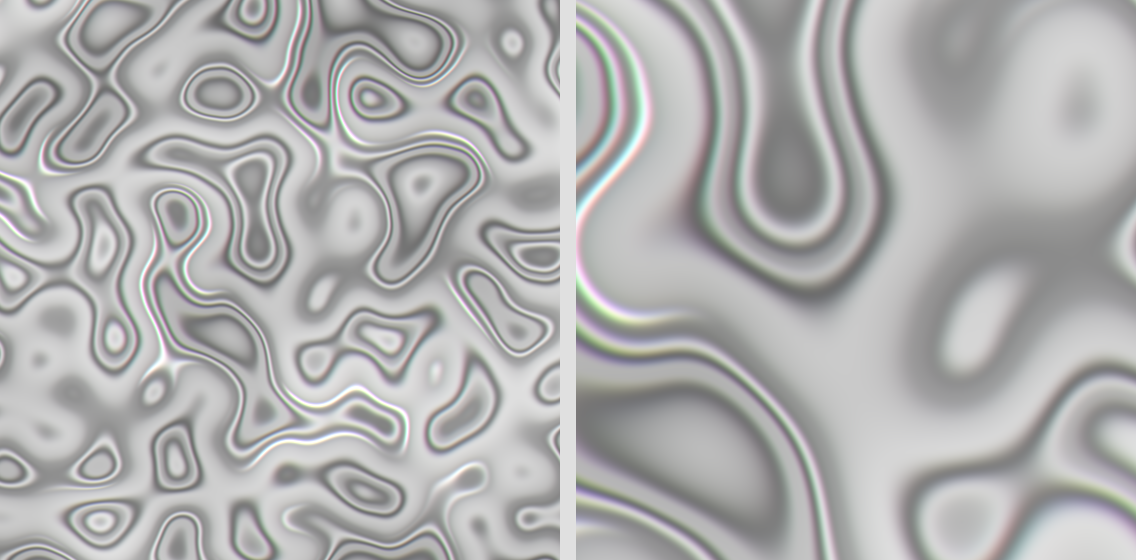
Left: the whole. Right: its middle third, enlarged.
Reproduce this texture procedurally as a WebGL 1 fragment shader.

```glsl
precision highp float;
// Marbled grey contours: a smooth two-scale noise height field is toned by
// a one-dimensional ramp of uneven bands, with white crests in some regions.
// Red, green and blue sample slightly shifted places for coloured fringes.

uniform vec2 u_resolution;

const float TAU = 6.2831853;
const float CELLS = 7.0;            // blob cells across the canvas
const float BROAD_CELLS = 3.1;      // cells of the slow undulation
const float BROAD_HEIGHT = 0.4;     // its share of the height
const float BROAD_TONE = 0.16;      // its direct effect on brightness
const float FRINGE_MIN = 0.0005;    // channel shift, in canvas units
const float FRINGE_MAX = 0.0014;    // channel shift where crests show
const float PLATEAU_LEVEL = 0.04;   // height of the broad light areas
const float BAND_RATE = 31.0;       // mean phase per unit of height
const float BAND_SPREAD = 11.0;     // how often the bands bunch up
const float BUNCHING = 0.8;         // 0 = even bands, 1 = flat plateaus
const float BASE_TONE = 0.662;
const float MAIN_CONTRAST = 0.135;
const float FINE_CONTRAST = 0.055;
const float FINE_RATIO = 1.62;
const float CREST_LEVEL = -0.13;    // crest height relative to the plateau
const float CREST_WIDTH = 0.026;
const float CREST_GAIN = 0.4;

float hash(vec2 p) {
  return fract(sin(dot(p, vec2(127.1, 311.7))) * 43758.5453);
}

// Dot product of the offset with a random unit gradient at a lattice corner
float cornerSlope(vec2 cell, vec2 offset) {
  float angle = TAU * hash(cell);
  return dot(vec2(cos(angle), sin(angle)), offset);
}

float gradientNoise(vec2 p) {
  vec2 cell = floor(p);
  vec2 f = p - cell;
  vec2 blend = f * f * f * (f * (f * 6.0 - 15.0) + 10.0);
  vec2 right = vec2(1.0, 0.0);
  vec2 up = vec2(0.0, 1.0);
  float low = mix(cornerSlope(cell, f),
                  cornerSlope(cell + right, f - right), blend.x);
  float high = mix(cornerSlope(cell + up, f - up),
                   cornerSlope(cell + 1.0, f - 1.0), blend.x);
  return mix(low, high, blend.y);
}

// Grey ramp: wide plateaus, bunched bands and a masked white crest
float toneRamp(float height, float crestMask) {
  float h = height - PLATEAU_LEVEL;
  float phase = BAND_RATE * (h - BUNCHING * sin(BAND_SPREAD * h) / BAND_SPREAD);
  float bands = MAIN_CONTRAST * cos(phase)
              + FINE_CONTRAST * sin(FINE_RATIO * phase);
  float crest = (h - CREST_LEVEL) / CREST_WIDTH;
  return BASE_TONE + bands + CREST_GAIN * crestMask * exp(-crest * crest);
}

float toneAt(vec2 uv, float crestMask) {
  float blobs = gradientNoise(uv * CELLS + vec2(13.3, 5.7));
  float broad = gradientNoise(uv * BROAD_CELLS + vec2(41.2, 27.6));
  return toneRamp(blobs + BROAD_HEIGHT * broad, crestMask) + BROAD_TONE * broad;
}

void main() {
  vec2 uv = gl_FragCoord.xy / min(u_resolution.x, u_resolution.y);

  // Crests and strong fringes show only in scattered regions
  float crestMask = smoothstep(0.0, 0.3, gradientNoise(uv * 4.0 + vec2(71.4, 8.3)));
  float fringe = mix(FRINGE_MIN, FRINGE_MAX, crestMask);

  // Each channel is displaced in its own direction
  vec3 color = vec3(toneAt(uv + fringe * vec2(-0.87, 0.5), crestMask),
                    toneAt(uv + fringe * vec2(0.87, 0.5), crestMask),
                    toneAt(uv + fringe * vec2(0.0, -1.0), crestMask));
  gl_FragColor = vec4(clamp(color, 0.0, 1.0), 1.0);
}
```
